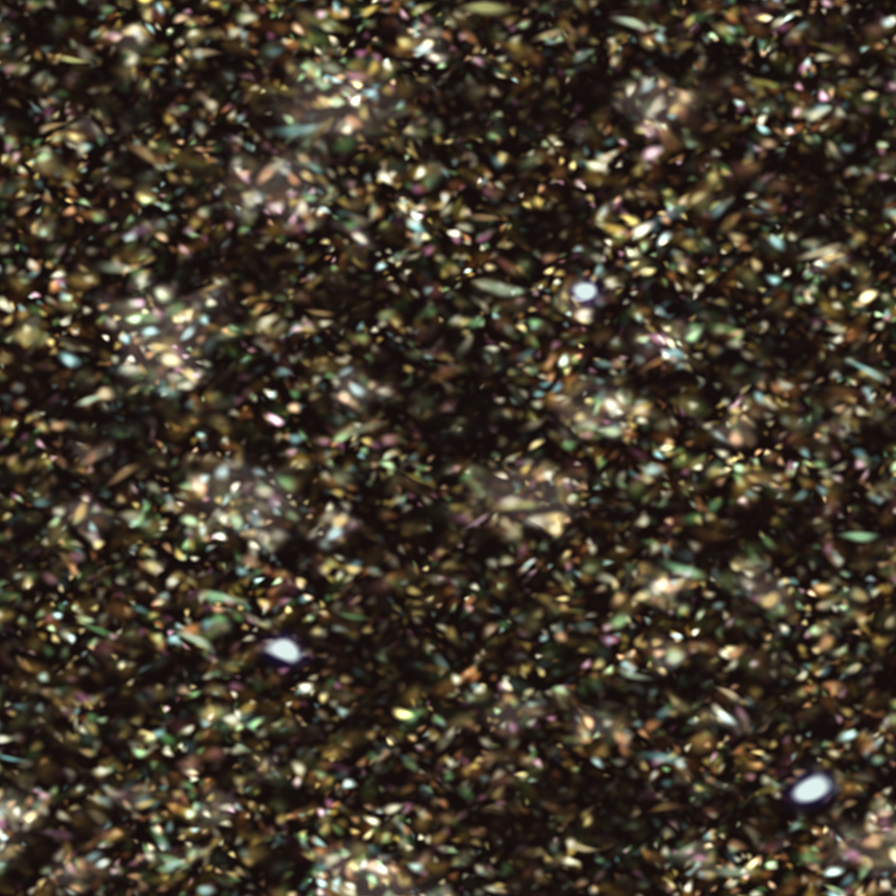
This texture is drawn by a WebGL 2 fragment shader. Its source:

```glsl
#version 300 es
precision highp float;

uniform vec2 u_resolution;
out vec4 fragColor;

vec4 hash4(vec2 cell, float seed) {
    vec2 p = cell + seed * vec2(17.3, 41.7);
    vec4 q = fract(p.xyxy * vec4(0.1031, 0.1030, 0.0973, 0.1099));
    q += dot(q, q.wzxy + 33.33);
    return fract((q.xxyz + q.yzzw) * q.zywx);
}

mat2 rotation(float angle) {
    float c = cos(angle), s = sin(angle);
    return mat2(c, -s, s, c);
}

// Interference colours, picked by t in 0..1
vec3 mineralColour(float t) {
    vec3 c = vec3(0.78, 0.42, 0.17);
    c = mix(c, vec3(0.88, 0.72, 0.24), step(0.18, t));
    c = mix(c, vec3(0.90, 0.90, 0.70), step(0.42, t));
    c = mix(c, vec3(0.32, 0.66, 0.30), step(0.66, t));
    c = mix(c, vec3(0.44, 0.78, 0.80), step(0.80, t));
    c = mix(c, vec3(0.78, 0.40, 0.62), step(0.92, t));
    return c;
}

// Scattered tilted ellipses: rgb is summed light, a is coverage
vec4 grains(vec2 p, float cells, float seed, float density, vec2 radii,
            float spread, float core, float falloff) {
    vec2 q = p * cells;
    vec2 home = floor(q);
    vec4 total = vec4(0.0);
    for (int y = -1; y <= 1; y++) {
        for (int x = -1; x <= 1; x++) {
            vec2 cell = home + vec2(x, y);
            vec4 place = hash4(cell, seed);
            vec4 look = hash4(cell, seed + 5.0);
            vec2 d = rotation((place.z - 0.5) * spread) * (q - cell - place.xy);
            d /= radii * mix(0.65, 1.2, look.x);
            float wobble = 1.0 + 0.06 * sin(3.0 * atan(d.y, d.x + 1e-5) + 6.3 * look.y);
            float shape = 1.0 - smoothstep(core, 1.0, length(d) * wobble);
            shape *= step(place.w, density);
            float light = mix(0.14, 1.5, pow(look.z, falloff));
            vec3 tint = mix(mineralColour(look.w), vec3(1.0, 0.99, 0.88), 0.25 * light * light);
            total += shape * vec4(tint * light, 1.0);
        }
    }
    return vec4(total.rgb, min(total.a, 1.0));
}

// Broad uneven lighting, drawn out sideways
float patchiness(vec2 p) {
    float sum = 0.0;
    float weight = 0.5;
    vec2 q = p * vec2(13.0, 20.0);
    for (int i = 0; i < 4; i++) {
        q = rotation(0.55) * q + vec2(1.7, 4.1);
        sum += weight * sin(q.x + 1.4 * sin(q.y * 0.8)) * sin(q.y + sin(q.x * 0.6));
        q *= 1.7;
        weight *= 0.95;
    }
    return sum;
}

vec3 screenBlend(vec3 base, vec3 light) {
    return 1.0 - (1.0 - base) * (1.0 - clamp(light, 0.0, 1.0));
}

void main() {
    vec2 p = gl_FragCoord.xy / min(u_resolution.x, u_resolution.y);
    vec2 warped = p + 0.002 * sin(p.yx * vec2(83.0, 67.0) + 2.0 * sin(p * 41.0));
    vec2 ragged = p + 0.007 * sin(p.yx * 95.0 + 2.0 * sin(p * 60.0));

    float lighting = clamp(0.93 + 1.0 * patchiness(p), 0.2, 2.0);
    float large = grains(ragged, 5.0, 3.0, 0.27, vec2(0.38, 0.25), 0.8, 0.35, 1.0).a;
    float small = grains(ragged, 14.0, 7.0, 0.17, vec2(0.55, 0.34), 1.0, 0.25, 1.0).a;
    float cluster = max(large, small);
    float gain = lighting + 0.5 * cluster;

    // Dark matrix with brown and olive haze
    vec3 colour = vec3(0.080, 0.050, 0.046);
    vec4 haze = grains(warped, 42.0, 11.0, 0.85, vec2(0.85, 0.58), 1.4, 0.0, 1.2);
    colour = screenBlend(colour, haze.rgb * vec3(0.24, 0.22, 0.16) * lighting);

    // Fine and medium grains
    vec4 dust = grains(warped, 84.0, 23.0, 0.85, vec2(0.74, 0.58), 2.4, 0.0, 2.3);
    vec4 fine = grains(warped, 62.0, 37.0, 0.72, vec2(0.68, 0.48), 2.0, 0.0, 2.2);
    vec4 medium = grains(warped, 40.0, 53.0, 0.40, vec2(0.60, 0.36), 1.5, 0.1, 1.8);
    colour = screenBlend(colour, dust.rgb * 0.43 * gain);
    colour = screenBlend(colour, fine.rgb * 0.62 * gain);
    colour = screenBlend(colour, medium.rgb * 0.66 * gain);

    // Pale granular aggregates
    vec4 pale = grains(warped, 46.0, 71.0, 0.85, vec2(0.70, 0.46), 2.6, 0.15, 0.9);
    vec3 aggregate = pale.rgb * vec3(0.70, 0.68, 0.70) + vec3(0.20, 0.18, 0.17);
    colour = screenBlend(colour, cluster * aggregate);

    // Long flakes lying near the horizontal
    vec4 flakes = grains(warped, 20.0, 89.0, 0.15, vec2(0.62, 0.18), 1.0, 0.15, 1.0);
    colour = screenBlend(colour, flakes.rgb * vec3(0.52, 0.60, 0.60));

    // Rare clear crystals with a blue-violet rim
    float rim = grains(warped, 9.0, 97.0, 0.09, vec2(0.38, 0.29), 1.2, 0.1, 1.0).a;
    float crystal = grains(warped, 9.0, 97.0, 0.09, vec2(0.23, 0.16), 1.2, 0.45, 1.0).a;
    colour = mix(colour, vec3(0.13, 0.10, 0.36), 0.7 * rim);
    colour = mix(colour, vec3(0.88, 0.95, 0.93), crystal);

    fragColor = vec4(colour, 1.0);
}
```
